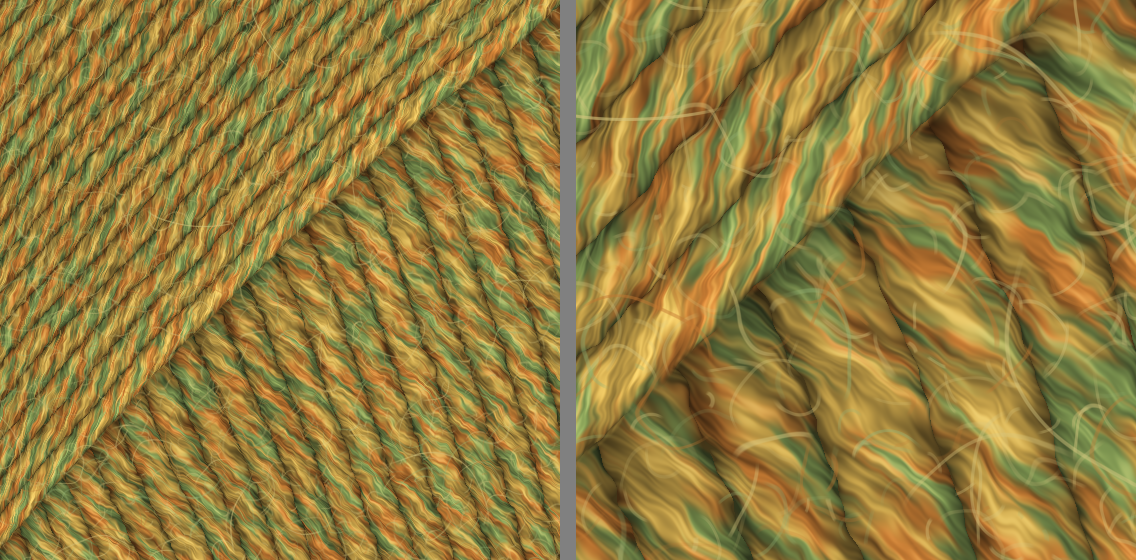
Left: the whole. Right: its middle third, enlarged.
Reproduce this texture procedurally as a Shadertoy shader.

```glsl
#define UPPER_WIDTH 0.046
#define LOWER_WIDTH 0.058
#define PLY_PITCH 1.25
#define TWIST 0.5
#define HAIR_WIDTH 0.0011
#define OCHRE vec3(0.65, 0.53, 0.24)
#define RUST vec3(0.66, 0.41, 0.17)
#define GREEN vec3(0.42, 0.50, 0.27)
#define PALE vec3(0.84, 0.78, 0.50)
#define MINT vec3(0.58, 0.70, 0.46)

const float TAU = 6.2831853;

vec2 hash2(vec2 p) {
    vec3 q = fract(vec3(p.xyx) * vec3(0.1031, 0.1030, 0.0973));
    q += dot(q, q.yzx + 33.33);
    return fract((q.xx + q.yz) * q.zy);
}

float corner(vec2 cell, vec2 offset) {
    float angle = TAU * hash2(cell).x;
    return dot(vec2(cos(angle), sin(angle)), offset);
}

// Gradient noise, roughly -0.7 to 0.7
float noise(vec2 p) {
    vec2 i = floor(p), f = p - i;
    vec2 u = f * f * f * (f * (f * 6.0 - 15.0) + 10.0);
    vec2 e = vec2(1.0, 0.0);
    float low = mix(corner(i, f), corner(i + e, f - e), u.x);
    float high = mix(corner(i + e.yx, f - e.yx), corner(i + e.xx, f - e.xx), u.x);
    return mix(low, high, u.y);
}

// Two-ply strands running along q.x and stacked along q.y
vec3 yarn(vec2 q, float width, float seed) {
    q /= width;
    q.y += 0.10 * noise(q * vec2(1.3, 2.0) + seed) + 0.07 * noise(q * vec2(3.0, 6.0));
    float row = floor(q.y);
    float across = q.y - row - 0.5;
    vec2 rnd = hash2(vec2(row + 50.0, seed));
    float along = q.x + 40.0 + 9.0 * rnd.x;

    // Twisted relief
    float wobble = 0.35 * noise(vec2(along * 0.7, row * 3.7 + seed));
    float ply = 0.5 + 0.5 * cos(TAU * (along - across / TWIST + wobble) / PLY_PITCH);
    float roundness = sqrt(max(0.0, 1.0 - 4.0 * across * across));

    // Fibres follow the plies and curl a little
    vec2 fibre = vec2(along + TWIST * across, across - TWIST * along);
    fibre.y += 0.18 * noise(fibre * vec2(0.9, 1.6) + seed);
    fibre += row * vec2(7.3, 3.1) + seed;
    float strands = noise(fibre * vec2(1.3, 8.0)) + 0.8 * noise(fibre * vec2(2.2, 17.0) + 9.0);

    // Heathered dye
    float warm = noise(fibre * vec2(0.6, 2.6) + 17.0) + 0.5 * noise(fibre * vec2(1.2, 7.0) + 5.0);
    float cool = noise(fibre * vec2(0.5, 2.3) + 61.0) + 0.5 * noise(fibre * vec2(1.1, 8.0) + 31.0);
    vec3 dye = mix(OCHRE, RUST, smoothstep(-0.10, 0.32, warm));
    dye = mix(dye, GREEN, smoothstep(0.0, 0.34, cool));

    float tone = 0.56 * roundness + 0.30 * ply * roundness + 0.42 * strands;
    tone += 0.12 * (rnd.y - 0.5);
    vec3 color = dye * (0.42 + 0.98 * max(tone, 0.0));
    return mix(color, PALE, 0.5 * smoothstep(0.72, 1.25, tone));
}

// Lays one curved stray hair per grid cell over the yarn
vec3 addHairs(vec3 color, vec2 p, float cells, float strength, float seed) {
    vec2 g = p * cells + seed;
    g += 0.22 * vec2(noise(g * 1.3), noise(g * 1.3 + 40.0));
    vec2 home = floor(g);
    float halfWidth = HAIR_WIDTH * cells;
    float soft = 0.9 * cells / iResolution.y;
    for (int k = 0; k < 9; k++) {
        vec2 cell = home + vec2(k % 3 - 1, k / 3 - 1);
        vec2 spot = hash2(cell + seed);
        vec2 form = hash2(cell + seed + 71.0);
        vec2 look = hash2(cell + seed + 137.0);
        vec2 d = g - cell - spot;
        float radius = mix(0.2, 0.95, form.x);
        float turn = abs(mod(atan(d.y, d.x) - TAU * form.y + TAU, TAU) - 0.5 * TAU);
        float reach = mix(0.4, 1.7, look.x * look.x);
        float line = 1.0 - smoothstep(halfWidth - soft, halfWidth + soft, abs(length(d) - radius));
        line *= 1.0 - smoothstep(0.65 * reach, reach, turn);
        vec3 tint = mix(PALE, MINT, step(0.62, look.y));
        tint = mix(tint, RUST * 1.15, step(0.82, look.y));
        color = mix(color, tint, line * strength * mix(0.35, 1.0, spot.x));
    }
    return color;
}

void mainImage(out vec4 fragColor, in vec2 fragCoord) {
    vec2 uv = fragCoord / iResolution.y;
    vec2 p = uv + 0.012 * vec2(noise(uv * 4.0), noise(uv * 4.0 + 20.0));

    // Signed height above the diagonal edge of the upper skein
    float height = 0.71 * (p.y - 0.02 - 0.97 * p.x - 0.20 * p.x * (1.0 - p.x));
    vec3 upper = yarn(vec2(0.71 * (p.x + p.y), height), UPPER_WIDTH, 3.0);
    upper *= 1.0 + 0.10 * exp(-abs(height) / 0.05);

    // Lower strands fan out beneath it
    vec2 fan = vec2(0.3 * p.x - p.y, 0.93 * (p.x + p.y * (0.45 - 0.2 * p.x)));
    vec3 lower = yarn(fan, LOWER_WIDTH, 11.0);
    lower *= 1.0 - 0.38 * exp(-abs(height) / 0.022);

    float fray = 0.005 * noise(uv * 45.0);
    vec3 color = mix(lower, upper, smoothstep(-0.003, 0.003, height + fray));

    // Short fuzz first, long loose hairs last
    color = addHairs(color, uv, 34.0, 0.38, 5.0);
    color = addHairs(color, uv, 25.0, 0.42, 83.0);
    color = addHairs(color, uv, 17.0, 0.48, 29.0);
    color = addHairs(color, uv, 11.0, 0.50, 47.0);
    color = addHairs(color, uv, 5.0, 0.65, 13.0);
    fragColor = vec4(clamp(color, 0.0, 1.0), 1.0);
}
```
